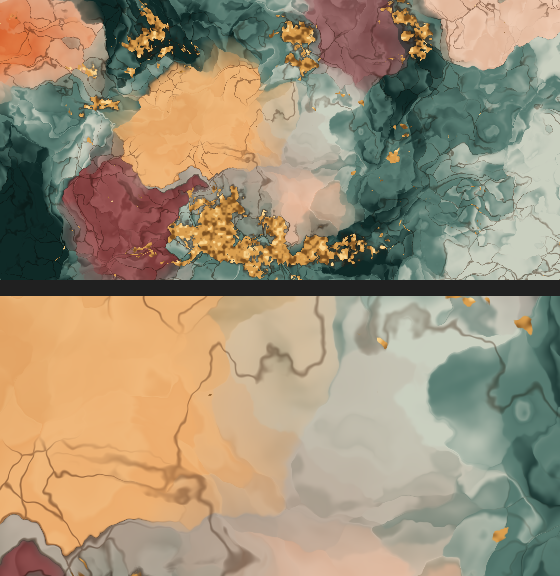
Top: the whole. Bottom: its middle third, enlarged.
A WebGL 1 fragment shader for this background:

```glsl
precision highp float;
// Alcohol-ink marbling: teal pools, warm washes, dark creases and crumbled gold leaf.
uniform vec2 u_resolution;

const vec3 PALE   = vec3(0.79, 0.81, 0.75);
const vec3 TEAL   = vec3(0.34, 0.48, 0.44);
const vec3 DEEP   = vec3(0.06, 0.16, 0.15);
const vec3 MIST   = vec3(0.73, 0.66, 0.60);
const vec3 PEACH  = vec3(0.95, 0.72, 0.47);
const vec3 ORANGE = vec3(0.90, 0.53, 0.30);
const vec3 BLUSH  = vec3(0.94, 0.79, 0.69);
const vec3 PLUM   = vec3(0.62, 0.42, 0.42);
const vec3 ROSE   = vec3(0.62, 0.33, 0.33);
const vec3 UMBER  = vec3(0.17, 0.12, 0.08);
const vec3 BRONZE = vec3(0.48, 0.31, 0.13);
const vec3 GOLD   = vec3(0.85, 0.62, 0.31);
const vec3 GLINT  = vec3(0.98, 0.84, 0.57);
const float DRIFT = 0.34;       // broad warping of the pools
const float FRAY = 0.13;        // fine warping of their edges
const float COARSE_CELLS = 6.0;
const float FINE_CELLS = 14.0;
const float CELL_BLEND = 45.0;  // sharpness of cell borders

float hash(vec2 p) {
  vec3 q = fract(p.xyx * 0.1031);
  q += dot(q, q.yzx + 33.33);
  return fract((q.x + q.y) * q.z);
}

float noise(vec2 p) {
  vec2 i = floor(p), f = fract(p);
  f = f * f * (3.0 - 2.0 * f);
  vec2 e = vec2(0.0, 1.0);
  return mix(mix(hash(i), hash(i + e.yx), f.x),
             mix(hash(i + e.xy), hash(i + e.yy), f.x), f.y);
}

float fbm(vec2 p) {
  float sum = 0.0, amp = 0.516;
  for (int i = 0; i < 5; i++) {
    sum += amp * noise(p);
    p = mat2(1.6, 1.2, -1.2, 1.6) * p + 7.3;
    amp *= 0.5;
  }
  return sum;
}

vec2 fbm2(vec2 p) { return vec2(fbm(p + 23.1), fbm(p + 57.7)) - 0.5; }

// Smooth-edged Voronoi: xy = seed, z = distance to border, w = cell value.
vec4 cells(vec2 p) {
  vec3 sum = vec3(0.0);
  float total = 0.0, near = 9.0, next = 9.0;
  for (int y = -1; y <= 1; y++) {
    for (int x = -1; x <= 1; x++) {
      vec2 id = floor(p) + vec2(float(x), float(y));
      vec2 seed = id + vec2(hash(id + 11.0), hash(id + 43.0));
      float d = dot(seed - p, seed - p);
      float w = exp(-CELL_BLEND * d);
      sum += w * vec3(seed, hash(id + 71.0));
      total += w;
      next = min(next, max(near, d));
      near = min(near, d);
    }
  }
  sum /= total;
  return vec4(sum.xy, sqrt(next) - sqrt(near), sum.z);
}

float pool(vec2 p, vec2 center, vec2 radius) {
  vec2 d = (p - center) / radius;
  return exp(-dot(d, d));
}

// Rises slowly and drops sharply, like a dried ink front.
float tide(float x) {
  float f = fract(x);
  return f * (1.0 - smoothstep(0.86, 1.0, f));
}

// Translucent ink with a darkened rim.
vec3 wash(vec3 under, vec2 p, vec2 center, vec2 radius, vec3 ink, float shade, float soft) {
  float d = (length((p - center) / radius) - 1.0) * min(radius.x, radius.y);
  float cover = 1.0 - smoothstep(-soft, soft, d);
  float rim = exp(-abs(d) * 220.0) * (1.0 - smoothstep(0.005, 0.04, soft));
  vec3 body = mix(ink, ink * ink, clamp(shade, 0.0, 0.9));
  return mix(under, body, 0.94 * cover) * (1.0 - 0.4 * rim);
}

void main() {
  vec2 p = gl_FragCoord.xy / u_resolution.y;
  vec2 drift = fbm2(p * 2.5), fray = fbm2(p * 9.0);
  vec2 q = p + DRIFT * drift + FRAY * fray;

  // Cells pull the ink into faceted patches.
  vec4 big = cells(q * COARSE_CELLS), small = cells(q * FINE_CELLS);
  vec2 s = q + 0.38 * (big.xy / COARSE_CELLS - q) + 0.35 * (small.xy / FINE_CELLS - q);
  float flow = fbm(s * 3.0 + drift * 2.0);
  float front = tide(flow * 5.0 + fray.x);

  // Teal density, from pale paper to deep ink.
  float density = 0.29 + 0.9 * (flow - 0.5) + 0.28 * (front - 0.4)
    + 0.16 * (big.w - 0.5) + 0.16 * (small.w - 0.5);
  density += 0.75 * pool(s, vec2(0.1, 0.2), vec2(0.3, 0.25));
  density += 0.75 * pool(s, vec2(0.55, 0.95), vec2(0.4, 0.2));
  density += 0.5 * pool(s, vec2(1.35, 0.1), vec2(0.42, 0.2));
  density += 0.36 * pool(s, vec2(1.52, 0.52), vec2(0.28, 0.35));
  density += 0.4 * pool(s, vec2(1.42, 0.82), vec2(0.14, 0.2));
  density -= 0.3 * pool(s, vec2(1.15, 0.62), vec2(0.26, 0.2));
  density -= 0.35 * pool(s, vec2(2.0, 0.15), vec2(0.35, 0.3));
  vec3 col = mix(PALE, TEAL, smoothstep(0.14, 0.55, density));
  col = mix(col, DEEP, smoothstep(0.53, 0.95, density));

  // Warm washes, with edges that wander between crisp and soft.
  float shade = 0.9 * (flow - 0.42) + 0.55 * (front - 0.2);
  float soft = mix(0.004, 0.06, smoothstep(0.4, 0.65, noise(p * 5.0 + 3.0)));
  col = wash(col, s, vec2(0.85, 0.42), vec2(0.3, 0.18), MIST, 0.4 * shade, soft + 0.03);
  col = wash(col, s, vec2(0.68, 0.61), vec2(0.27, 0.23), PEACH, 0.4 * shade, soft);
  col = wash(col, s, vec2(0.05, 0.83), vec2(0.2, 0.21), BLUSH, shade, soft);
  col = wash(col, s, vec2(0.05, 0.81), vec2(0.14, 0.13), ORANGE, shade, soft);
  col = wash(col, s, vec2(1.24, 0.89), vec2(0.2, 0.17), PLUM, shade, soft);
  col = wash(col, s, vec2(1.82, 0.97), vec2(0.3, 0.13), BLUSH, 0.6 * shade, soft);
  col = wash(col, s, vec2(0.45, 0.22), vec2(0.15, 0.25), ROSE, shade, soft);
  col = wash(col, s, vec2(1.08, 0.28), vec2(0.17, 0.1), BLUSH, shade, soft);

  // Creases along cell borders and wandering ridges.
  float gate = smoothstep(0.4, 0.7, noise(p * 7.0 + 31.0));
  float border = 1.0 - smoothstep(0.0, 0.07, min(big.z * 1.8, small.z));
  float ridge = 1.0 - smoothstep(0.0, 0.014, abs(fbm(q * 4.0 + 9.0) - 0.5));
  float crease = max(border * gate, 0.8 * ridge * (1.0 - gate));
  col = mix(col, col * vec3(0.52, 0.44, 0.38), 0.7 * crease);

  // Gold leaf crumbs over a dark stain.
  float zone = pool(q, vec2(0.72, 0.17), vec2(0.17, 0.17))
    + pool(q, vec2(1.1, 0.12), vec2(0.25, 0.09)) + pool(q, vec2(0.3, 0.64), vec2(0.08, 0.15))
    + pool(q, vec2(0.52, 0.93), vec2(0.14, 0.1)) + pool(q, vec2(1.02, 0.83), vec2(0.07, 0.14))
    + pool(q, vec2(1.46, 0.9), vec2(0.06, 0.13)) + 0.3 * pool(q, vec2(1.4, 0.4), vec2(0.4, 0.4));
  float leaf = 0.45 * min(zone, 1.0) + 0.1 * crease - 0.37
    + fbm(p * 20.0 + fray * 3.0) - 0.5 + 0.16 * (noise(p * 85.0) - 0.5);
  col = mix(col, UMBER, 0.65 * smoothstep(-0.12, 0.02, leaf) * smoothstep(0.2, 0.7, zone));
  float sparkle = 0.6 * noise(p * 60.0 + 5.0) + 0.4 * noise(p * 110.0);
  vec3 metal = mix(BRONZE, GOLD, smoothstep(0.22, 0.52, sparkle));
  metal = mix(metal, GLINT, smoothstep(0.6, 0.82, sparkle));
  col = mix(col, metal, smoothstep(0.0, 0.04, leaf));

  gl_FragColor = vec4(col, 1.0);
}
```
